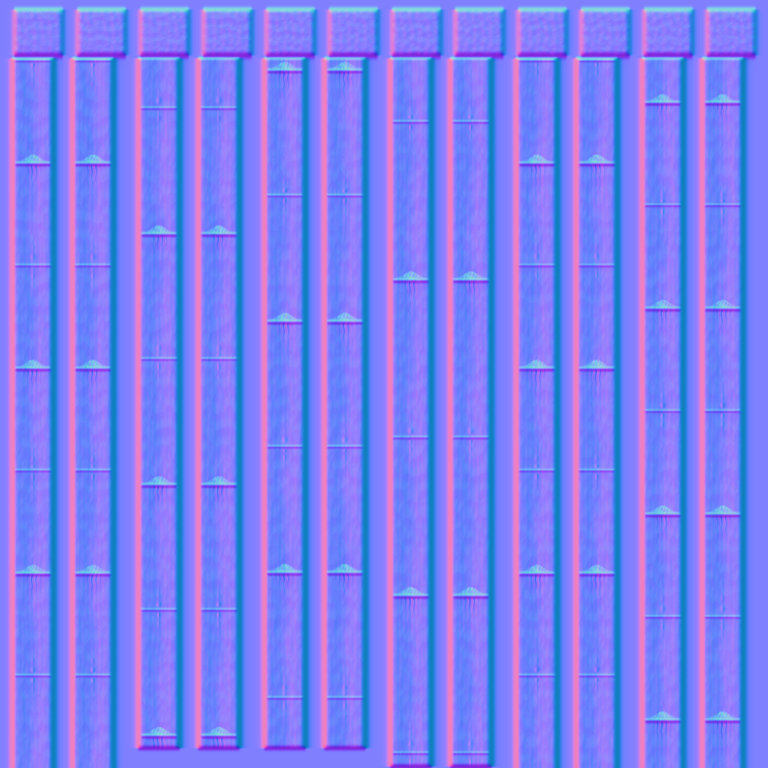
Write a WebGL 1 fragment shader that draws this texture map.

```glsl
precision highp float;

// Tangent-space normal map of twelve jointed bamboo stalks, in six pairs, under square caps.
// Every part adds a surface slope: Gaussian bevels, joints with bristles, sine fibres and
// cellular pitting. The summed slope is normalised and encoded as colour at the end.

uniform vec2 u_resolution;

// Lengths are in hundredths of the canvas, with y measured down from the top.
const float COLUMN_PITCH = 8.2;
const float STALK_WIDTH = 5.34;
const float STALK_TOP = 7.6;
const float CAP_SHIFT = 0.9;

float bell(float d, float width) {
  float t = d / width;
  return exp(-t * t);
}

float band(float v, float lo, float hi, float soft) {
  return smoothstep(lo - soft, lo + soft, v) * (1.0 - smoothstep(hi - soft, hi + soft, v));
}

vec2 hash2(vec2 p) {
  return fract(sin(vec2(dot(p, vec2(127.1, 311.7)), dot(p, vec2(269.5, 183.3)))) * 43758.5);
}

// Distance to the nearest scattered feature point.
float cellular(vec2 p) {
  vec2 base = floor(p);
  float nearest = 2.0;
  for (int j = -1; j <= 1; j++) {
    for (int i = -1; i <= 1; i++) {
      vec2 cell = base + vec2(float(i), float(j));
      nearest = min(nearest, length(cell + hash2(cell) - p));
    }
  }
  return nearest;
}

// Slope of pitting, from forward differences of the cellular field.
vec2 pitting(vec2 p) {
  float d = cellular(p);
  return vec2(cellular(p + vec2(0.15, 0.0)) - d, cellular(p + vec2(0.0, 0.15)) - d) / 0.15;
}

// Slope of a box rim; gain.x scales the sides, gain.y the ends, halo the wide outer blur.
vec2 bevel(vec2 p, vec2 lo, vec2 hi, vec2 width, vec2 gain, float halo) {
  float side = bell(p.x - lo.x, width.x) - bell(p.x - hi.x, width.x * 1.15);
  side += halo * (bell(p.x - lo.x, 0.85) - bell(p.x - hi.x, 0.95));
  float end = bell(p.y - lo.y, width.y) - bell(p.y - hi.y, width.y * 1.3);
  return gain * vec2(side * band(p.y, lo.y, hi.y, 0.2), end * band(p.x, lo.x, hi.x, 0.25));
}

// Bold joint: a ridge with a ragged bright fan above and bristles below.
vec2 boldJoint(vec2 p, float seed) {
  float span = band(p.x, -2.3, 2.3, 0.3);
  float ragged = 0.7 + 0.3 * sin(p.x * 9.0 + seed) * sin(p.x * 5.3 + p.y * 6.0);
  float reach = 0.2 + 0.85 * bell(p.x, 1.15);
  float fan = band(p.y, -reach, -0.05, 0.16) * bell(p.x, 1.5) * ragged;
  float ridge = 0.5 * bell(p.y + 0.05, 0.17) - 0.65 * bell(p.y - 0.3, 0.2);
  float fade = smoothstep(0.1, 0.5, p.y) * exp(-max(p.y, 0.0) / 1.5)
             + 0.5 * smoothstep(0.2, 0.7, -p.y) * exp(min(p.y, 0.0) / 0.9);
  float bristle = sin(p.x * 11.0 + 0.6 * sin(p.y * 4.0 + seed)) * bell(p.x, 0.9) * fade;
  return vec2(0.55 * bristle, 0.8 * fan + ridge * span - 0.3 * abs(bristle));
}

// Fine joint: a thin ridge crossed by a beaded central spike.
vec2 fineJoint(vec2 p, float seed) {
  float span = band(p.x, -2.4, 2.4, 0.3);
  float ridge = 0.4 * bell(p.y + 0.12, 0.16) - 0.42 * bell(p.y - 0.14, 0.17);
  float reach = smoothstep(0.2, 0.6, abs(p.y)) * exp(-abs(p.y) / 1.8);
  float beads = 0.65 + 0.35 * sin(p.y * 5.0 + seed);
  float thick = 0.17 + 0.1 * bell(p.y + 1.0, 0.6);
  float spike = p.x / thick * bell(p.x, thick) * reach * beads;
  return vec2(-1.9 * spike, ridge * span);
}

// Per pair: x = first bold joint, y = joint spacing, z = lower end of the stalk.
vec3 pairLayout(float pair) {
  if (pair == 1.0) return vec3(30.4, 16.33, 97.4);
  if (pair == 2.0) return vec3(9.1, 16.35, 97.4);
  if (pair == 3.0) return vec3(36.4, 20.55, 99.8);
  if (pair == 5.0) return vec3(13.3, 13.4, 110.0);
  return vec3(21.2, 13.35, 110.0);
}

// Long fibres and a shallow central valley; u runs 0 to 1 across the stalk.
vec2 stalkGrain(vec2 p, float u, float seed) {
  float drift = 0.05 * sin(p.y * 0.27 + seed) + 0.025 * sin(p.y * 0.9 + seed * 2.0);
  float valley = mix(-0.23, 0.21, smoothstep(0.3, 0.72, u + drift));
  float fibre = sin(p.x * 5.1 + 0.8 * sin(p.y * 0.23 + seed)) * sin(p.y * 0.31 + p.x + seed)
              + 0.7 * sin(p.x * 11.3 + 0.9 * sin(p.y * 0.5 + seed));
  vec2 pits = pitting(vec2(p.x * 1.3, p.y * 0.55) + seed * 7.0);
  float rings = 0.025 * sin(p.y * 2.3 + sin(p.x * 1.7 + seed));
  return vec2(valley + 0.05 * fibre + 0.045 * pits.x, rings + 0.04 * pits.y);
}

vec2 stalk(vec2 p) {
  float column = min(floor(p.x / COLUMN_PITCH), 11.0);
  float pair = floor(column / 2.0);
  float left = mix(1.63, 1.24, mod(column, 2.0));
  vec3 layout = pairLayout(pair);
  vec2 q = vec2(p.x - column * COLUMN_PITCH - left, p.y);

  float joint = floor((p.y - layout.x) / layout.y + 0.5);
  vec2 j = vec2(q.x - 0.5 * STALK_WIDTH, p.y - layout.x - joint * layout.y);
  float seed = pair * 1.7 + joint;
  vec2 jointSlope = mod(joint, 2.0) < 0.5 ? boldJoint(j, seed) : fineJoint(j, seed);

  float inside = band(q.x, 0.25, STALK_WIDTH - 0.25, 0.25) * band(p.y, STALK_TOP, layout.z, 0.15);
  vec2 surface = stalkGrain(q, q.x / STALK_WIDTH, pair * 1.9) + jointSlope;
  vec2 rim = bevel(q, vec2(0.0, STALK_TOP), vec2(STALK_WIDTH, layout.z),
                   vec2(0.36, 0.24), vec2(1.6, 1.0), 0.17);
  return rim + surface * inside;
}

vec2 cap(vec2 p) {
  float column = clamp(floor((p.x - CAP_SHIFT) / COLUMN_PITCH), 0.0, 11.0);
  vec2 q = vec2(p.x - CAP_SHIFT - column * COLUMN_PITCH, p.y);
  vec2 lo = vec2(0.98, 1.25);
  vec2 hi = vec2(7.26, 7.2);
  float inside = band(q.x, lo.x, hi.x, 0.2) * band(q.y, lo.y, hi.y, 0.2);
  vec2 weave = vec2(0.07 + 0.06 * sin(q.x * 6.0 + sin(q.y)), 0.05 * sin(q.y * 4.0 + sin(q.x * 2.0)));
  return bevel(q, lo, hi, vec2(0.32, 0.33), vec2(0.95, 1.0), 0.1)
       + inside * (weave + 0.05 * pitting(q * 1.2 + column));
}

void main() {
  vec2 uv = gl_FragCoord.xy / u_resolution;
  vec2 p = 100.0 * vec2(uv.x, 1.0 - uv.y);
  vec3 normal = normalize(vec3(stalk(p) + cap(p), 1.0));
  gl_FragColor = vec4(0.5 + 0.5 * normal, 1.0);
}
```
